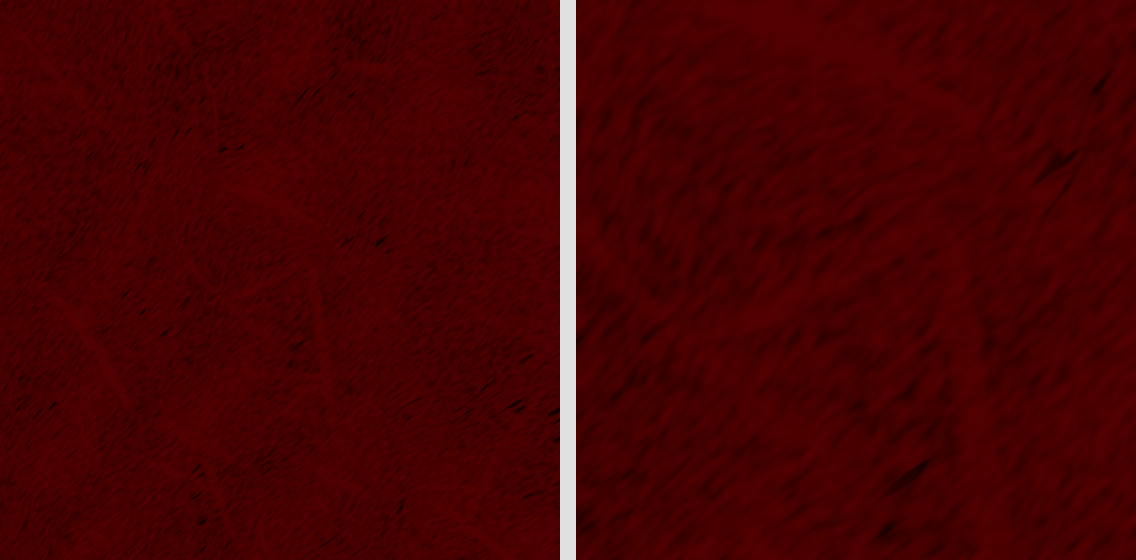
Left, the full canvas; right, a detail of the centre.
Write a WebGL 2 fragment shader that draws this texture.

```glsl
#version 300 es
precision highp float;
// Dark red worn leather: fine slanted grain, soft blotches, smooth creases and rare black cracks.

uniform vec2 u_resolution;
out vec4 fragColor;

const float BASE_RED = 0.276;
const float CREASE_RED = 0.335;
const float MAX_RED = 0.36;
const float GRAIN_ANGLE = 0.80;                  // radians from the x axis
const float GRAIN_FAN = 0.25;                    // steeper at upper left, flatter at lower right
const float WARP = 0.018;
const vec2 GRAIN_FREQ = vec2(48.0, 135.0);       // cells along and across the grain
const vec2 FINE_FREQ = vec2(95.0, 230.0);
const vec2 CRACK_FREQ = vec2(26.0, 120.0);
const float GRAIN_DEPTH = 0.062;
const float BLOTCH_DEPTH = 0.040;
const float CRACK_DEPTH = 0.19;
const int CREASE_COUNT = 30;

// Integer hash: a lattice cell to two values in 0..1
vec2 hash2(vec2 cell) {
    uvec2 v = uvec2(ivec2(cell)) * 1664525u + 1013904223u;
    v.x += v.y * 1664525u;
    v.y += v.x * 1664525u;
    v ^= v >> 16u;
    v.x += v.y * 1664525u;
    v.y += v.x * 1664525u;
    v ^= v >> 16u;
    return vec2(v >> 8u) / 16777216.0;
}

float cornerSlope(vec2 cell, vec2 offset, vec2 corner) {
    return dot(hash2(cell + corner) * 2.0 - 1.0, offset - corner);
}

// Gradient noise, roughly -1..1
float noise(vec2 p) {
    vec2 i = floor(p);
    vec2 f = p - i;
    vec2 u = f * f * f * (f * (f * 6.0 - 15.0) + 10.0);
    float low = mix(cornerSlope(i, f, vec2(0, 0)), cornerSlope(i, f, vec2(1, 0)), u.x);
    float high = mix(cornerSlope(i, f, vec2(0, 1)), cornerSlope(i, f, vec2(1, 1)), u.x);
    return 2.3 * mix(low, high, u.y);
}

float fbm(vec2 p) {
    float sum = 0.0;
    float weight = 0.6;
    for (int i = 0; i < 4; i++) {
        sum += weight * noise(p);
        p = mat2(1.6, 1.2, -1.2, 1.6) * p + 17.3;
        weight *= 0.6;
    }
    return sum;
}

mat2 rotation(float angle) {
    float c = cos(angle);
    float s = sin(angle);
    return mat2(c, -s, s, c);
}

// Coordinates along (x) and across (y) the fanned, slightly wavy grain
vec2 grainSpace(vec2 p) {
    vec2 q = rotation(GRAIN_ANGLE) * (p - 0.5);
    q.y -= GRAIN_FAN * q.x * q.y;
    q.y += WARP * noise(p * 5.0 + 3.7);
    return q;
}

// Coverage of scattered, bent and tapered creases
float creases(vec2 p) {
    vec2 ragged = p + 0.006 * vec2(noise(p * 28.0), noise(p * 28.0 + 51.0));
    float cover = 0.0;
    for (int i = 0; i < CREASE_COUNT; i++) {
        float id = float(i);
        vec2 place = hash2(vec2(id, 11.0));
        vec2 shape = hash2(vec2(id, 23.0));
        vec2 look = hash2(vec2(id, 37.0));
        vec2 q = rotation(shape.x * 3.14159) * (ragged - place);
        float halfLength = mix(0.04, 0.17, shape.y);
        float t = q.x / halfLength;
        float bend = (look.x - 0.5) * 0.35 * halfLength;
        float halfWidth = mix(0.003, 0.015, look.y * look.y) * (1.0 - 0.6 * t * t);
        float across = abs(q.y - bend * t * t);
        float band = 1.0 - smoothstep(halfWidth * 0.5, halfWidth + 0.004, across);
        float ends = 1.0 - smoothstep(0.7, 1.0, abs(t));
        cover = max(cover, band * ends * mix(0.35, 0.85, look.x));
    }
    return cover;
}

void main() {
    vec2 p = gl_FragCoord.xy / u_resolution;
    vec2 q = grainSpace(p);

    // Broad tone, drawn out a little along the grain
    float blotch = fbm(q * vec2(4.0, 7.0) + 9.0);
    float roughness = clamp(0.95 - 0.45 * blotch, 0.5, 1.5);

    // Fine slanted relief, with darker troughs than ridges
    float grain = 0.75 * noise(q * GRAIN_FREQ) + 0.5 * noise(q * FINE_FREQ + 31.0);
    grain -= 0.25 * grain * grain;

    // Short cracks gathered in the rougher patches
    float patches = smoothstep(-0.1, 0.8, fbm(p * 6.0 + 40.0) - 0.4 * blotch);
    float crack = patches * smoothstep(0.45, 1.0, noise(q * CRACK_FREQ + 73.0));

    float smoothing = creases(p);
    float red = BASE_RED + BLOTCH_DEPTH * blotch + GRAIN_DEPTH * roughness * grain;
    red -= CRACK_DEPTH * crack;
    red = mix(red, CREASE_RED, smoothing * 0.85);
    fragColor = vec4(clamp(red, 0.0, MAX_RED), 0.0, 0.0, 1.0);
}
```
